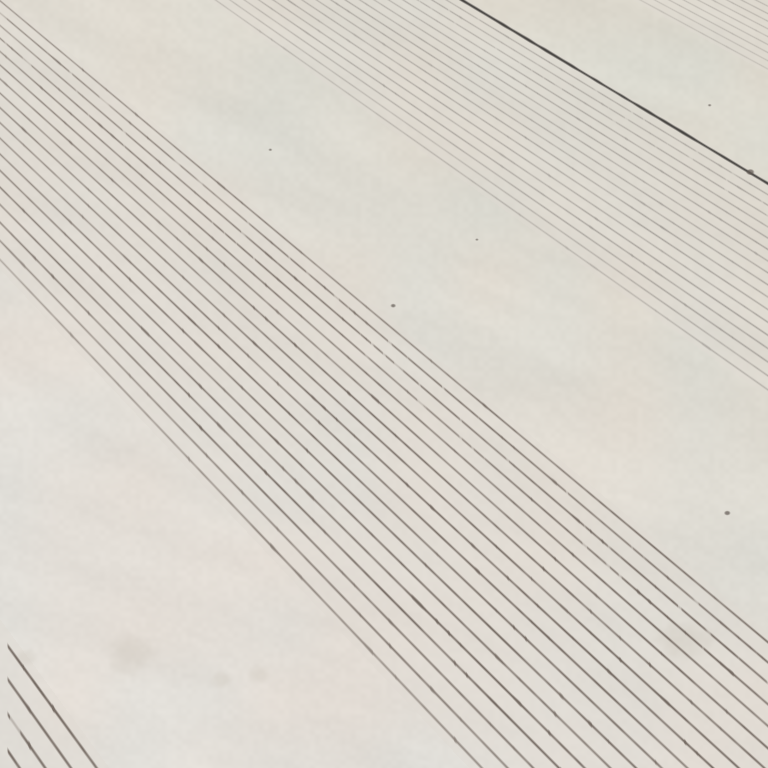
This texture is drawn by a WebGL 2 fragment shader. Its source:

```glsl
#version 300 es
precision highp float;

uniform vec2 u_resolution;
out vec4 fragColor;

// Perspective: grooves fan out from a point beyond the upper left corner
const vec2 VANISH = vec2(-1.5365, 2.2826);
const float BAND_START = 0.948;
const float SPACING = 0.01465;
const float PERIOD_LINES = 32.0;
const float LAST_LINE = 17.0;
const float GROOVE_HALF = 0.00085;
const float JOINT_AT = 1.667;
const float JOINT_HALF = 0.0013;
const float PANEL_SHIFT = 0.0376;
const float LEFT_MARGIN = 0.010;
const float MIN_SOFT = 0.0016;

const vec3 STONE_LIGHT = vec3(0.889, 0.872, 0.846);
const vec3 STONE_WARM = vec3(0.862, 0.850, 0.808);
const vec3 STONE_BAND = vec3(0.874, 0.852, 0.822);
const vec3 GROOVE_COLOR = vec3(0.47, 0.43, 0.40);
const vec3 FAR_GROOVE = vec3(0.55, 0.53, 0.51);
const vec3 JOINT_COLOR = vec3(0.25, 0.24, 0.23);
const vec3 STAIN_COLOR = vec3(0.76, 0.73, 0.68);

// Centre and radius of marks on the stone
const vec3 SPECKS[6] = vec3[6](
    vec3(0.947, 0.332, 0.0030), vec3(0.512, 0.602, 0.0024),
    vec3(0.352, 0.805, 0.0014), vec3(0.621, 0.688, 0.0012),
    vec3(0.924, 0.863, 0.0014), vec3(0.977, 0.776, 0.0040));
const vec3 STAINS[5] = vec3[5](
    vec3(0.170, 0.151, 0.035), vec3(0.339, 0.121, 0.016),
    vec3(0.289, 0.115, 0.014), vec3(0.892, 0.167, 0.035),
    vec3(0.033, 0.145, 0.015));

float hash(vec2 p) {
    return fract(sin(dot(p, vec2(127.1, 311.7))) * 43758.5453);
}

float noise(vec2 p) {
    vec2 i = floor(p), f = fract(p);
    f = f * f * (3.0 - 2.0 * f);
    return mix(mix(hash(i), hash(i + vec2(1, 0)), f.x),
               mix(hash(i + vec2(0, 1)), hash(i + vec2(1, 1)), f.x), f.y);
}

float fbm(vec2 p) {
    float sum = 0.0, amp = 0.5;
    for (int i = 0; i < 4; i++) {
        sum += amp * noise(p);
        p = p * 2.03 + 17.0;
        amp *= 0.5;
    }
    return sum;
}

float stroke(float dist, float halfWidth, float soft) {
    return 1.0 - smoothstep(halfWidth - soft, halfWidth + soft, dist);
}

// Pale stone with soft streaked mottling and faint tints
vec3 stone(vec2 p) {
    vec2 streak = vec2(p.x * 8.0 + p.y * 4.0, p.y * 24.0 + p.x * 8.0);
    float warmth = smoothstep(0.25, 1.5, p.x * 0.6 + p.y);
    vec3 color = mix(STONE_LIGHT, STONE_WARM, warmth);
    color += (fbm(streak) - 0.47) * 0.045;
    color += (noise(p * 11.0 + 4.0) - 0.5) * vec3(0.018, -0.002, -0.010);
    return color + (noise(p * 150.0) - 0.5) * 0.016;
}

void main() {
    vec2 p = gl_FragCoord.xy / u_resolution;
    float soft = max(0.9 / min(u_resolution.x, u_resolution.y), MIN_SOFT);

    // Ground coordinate across the grooves, and its screen gradient
    float depth = VANISH.y - p.y;
    float across = (p.x - VANISH.x) / depth;
    float slope = sqrt(1.0 + across * across) / depth;
    float beyond = step(JOINT_AT + 0.5 * SPACING, across);

    float k = (across + beyond * PANEL_SHIFT - BAND_START) / SPACING;
    float index = floor(k + 0.5);
    float line = mod(index, PERIOD_LINES);
    float inBand = step(line, LAST_LINE + 0.5);
    float farness = smoothstep(1.2, 1.42, across);

    vec3 color = mix(stone(p), STONE_BAND, 0.4 * inBand);

    // Stains
    for (int i = 0; i < STAINS.length(); i++) {
        float d = length((p - STAINS[i].xy) * vec2(1.0, 1.3)) / STAINS[i].z;
        float blot = 1.0 - smoothstep(0.3, 1.2, d + fbm(p * 40.0) - 0.5);
        color = mix(color, STAIN_COLOR, 0.22 * blot);
    }

    // Grooves, with uneven wear, small chips and short gaps
    float chip = noise(vec2(index * 17.0, p.x * 130.0));
    float worn = step(13.5, line) * step(line, 16.5);
    float width = GROOVE_HALF / slope;
    width *= 1.0 + 0.5 * smoothstep(0.85, 1.0, chip);
    float wear = 0.62 + 0.25 * noise(vec2(index * 7.0, p.x * 14.0)) + 0.2 * chip;
    wear *= 1.0 - 0.6 * worn * smoothstep(0.2, 0.05, chip);
    wear *= mix(0.75, 1.0, smoothstep(0.0, 3.0, line));
    wear *= mix(0.88, 1.08, smoothstep(1.3, 2.1, depth));
    wear *= mix(1.0, 0.80, farness) * mix(1.0, 0.8, beyond);
    float groove = stroke(abs(k - index) * SPACING / slope, width, soft);
    groove *= inBand * smoothstep(LEFT_MARGIN - soft, LEFT_MARGIN + soft,
                                  p.x + step(0.3, p.y));
    color = mix(color, mix(GROOVE_COLOR, FAR_GROOVE, farness),
                clamp(groove * wear, 0.0, 1.0));

    // Dark joint between the slabs
    float jointWidth = JOINT_HALF * (0.75 + 0.6 * noise(vec2(p.x * 90.0, 2.0)));
    float joint = stroke(abs(across - JOINT_AT) / slope, jointWidth, soft);
    color = mix(color, JOINT_COLOR, 0.95 * joint);

    // Specks
    for (int i = 0; i < SPECKS.length(); i++) {
        float d = length((p - SPECKS[i].xy) * vec2(0.9, 1.2));
        color = mix(color, GROOVE_COLOR * 0.8, 0.7 * stroke(d, SPECKS[i].z, soft));
    }

    fragColor = vec4(clamp(color, 0.0, 1.0), 1.0);
}
```
